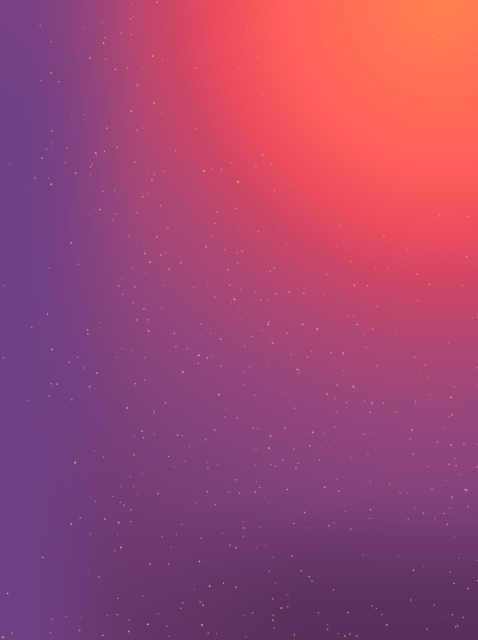
Write a WebGL 1 fragment shader that draws this background.

```glsl
precision highp float;

uniform vec2 u_resolution;

// Warm glow: centre in units of canvas height, measured from the top right
const vec2 GLOW_OFFSET = vec2(-0.055, 0.013);
const vec2 GLOW_STRETCH = vec2(1.04, 0.97);

// Colours from the glow outwards
const vec3 ORANGE = vec3(1.0, 0.50, 0.31);
const vec3 CORAL = vec3(1.0, 0.375, 0.36);
const vec3 RED = vec3(0.92, 0.30, 0.365);
const vec3 CRIMSON = vec3(0.81, 0.275, 0.40);
const vec3 ROSE = vec3(0.69, 0.28, 0.45);
const vec3 MAUVE = vec3(0.58, 0.275, 0.49);
const vec3 PLUM = vec3(0.48, 0.25, 0.48);
const vec3 DUSK = vec3(0.41, 0.21, 0.42);

// Edge tints
const vec3 VIOLET = vec3(0.44, 0.25, 0.52);
const vec3 SHADOW = vec3(0.35, 0.185, 0.355);

// Sparks
const int SPARK_LAYERS = 3;
const float SPARK_CELLS = 23.0;
const float SPARK_CELL_STEP = 9.0;
const float SPARK_RADIUS = 0.0017;
const float SPARK_DENSITY = 0.34;
const vec3 SPARK_PEACH = vec3(1.0, 0.62, 0.40);
const vec3 SPARK_PINK = vec3(0.93, 0.56, 0.62);

float ramp(float from, float to, float x) {
  return clamp((x - from) / (to - from), 0.0, 1.0);
}

vec3 hash3(vec2 cell) {
  vec3 p = fract(cell.xyx * vec3(0.1031, 0.1030, 0.0973));
  p += dot(p, p.yxz + 33.33);
  return fract((p.xxy + p.yzz) * p.zyx);
}

vec3 glowColor(float d) {
  vec3 c = mix(ORANGE, CORAL, ramp(0.02, 0.26, d));
  c = mix(c, RED, ramp(0.26, 0.37, d));
  c = mix(c, CRIMSON, ramp(0.37, 0.44, d));
  c = mix(c, ROSE, ramp(0.44, 0.53, d));
  c = mix(c, MAUVE, ramp(0.53, 0.66, d));
  c = mix(c, PLUM, ramp(0.66, 0.84, d));
  return mix(c, DUSK, ramp(0.84, 1.08, d));
}

// Sparks thin out towards the glow and the left edge
float sparkDensity(vec2 uv, float glowDistance) {
  float awayFromGlow = mix(0.12, 1.0, smoothstep(0.25, 0.62, glowDistance));
  float awayFromLeft = smoothstep(0.0, 0.28, uv.x);
  return SPARK_DENSITY * awayFromGlow * mix(0.15, 1.0, awayFromLeft);
}

vec3 addSparks(vec3 color, vec2 p, float density, float pixel) {
  for (int i = 0; i < SPARK_LAYERS; i++) {
    float layer = float(i);
    float cells = SPARK_CELLS + SPARK_CELL_STEP * layer;
    vec2 cell = floor(p * cells);
    vec3 place = hash3(cell + 57.0 * layer);
    vec3 look = hash3(cell + 57.0 * layer + 211.0);

    float radius = SPARK_RADIUS * mix(0.6, 1.0, look.x) * (1.0 - 0.16 * layer);
    vec2 center = (cell + mix(vec2(0.1), vec2(0.9), place.xy)) / cells;
    float disc = clamp((radius - length(p - center)) / pixel + 0.5, 0.0, 1.0);
    float strength = mix(0.35, 0.95, look.y) * step(place.z, density);
    vec3 tint = mix(SPARK_PEACH, SPARK_PINK, look.z * look.z);
    color = mix(color, tint, disc * strength);
  }
  return color;
}

void main() {
  vec2 uv = gl_FragCoord.xy / u_resolution;
  vec2 p = gl_FragCoord.xy / u_resolution.y;
  vec2 corner = vec2(u_resolution.x / u_resolution.y, 1.0);

  // Radial glow
  float d = length((p - corner - GLOW_OFFSET) * GLOW_STRETCH);
  vec3 color = glowColor(d);

  // Violet left side, weaker at the very top
  float leftTint = 1.0 - smoothstep(0.02, 0.32, uv.x);
  color = mix(color, VIOLET, leftTint * mix(1.0, 0.75, smoothstep(0.8, 1.0, uv.y)));

  // Dark lower right
  float lowShade = 1.0 - smoothstep(0.0, 0.26, uv.y);
  color = mix(color, SHADOW, lowShade * smoothstep(0.1, 0.7, uv.x));

  color = addSparks(color, p, sparkDensity(uv, d), 1.0 / u_resolution.y);
  gl_FragColor = vec4(color, 1.0);
}
```
